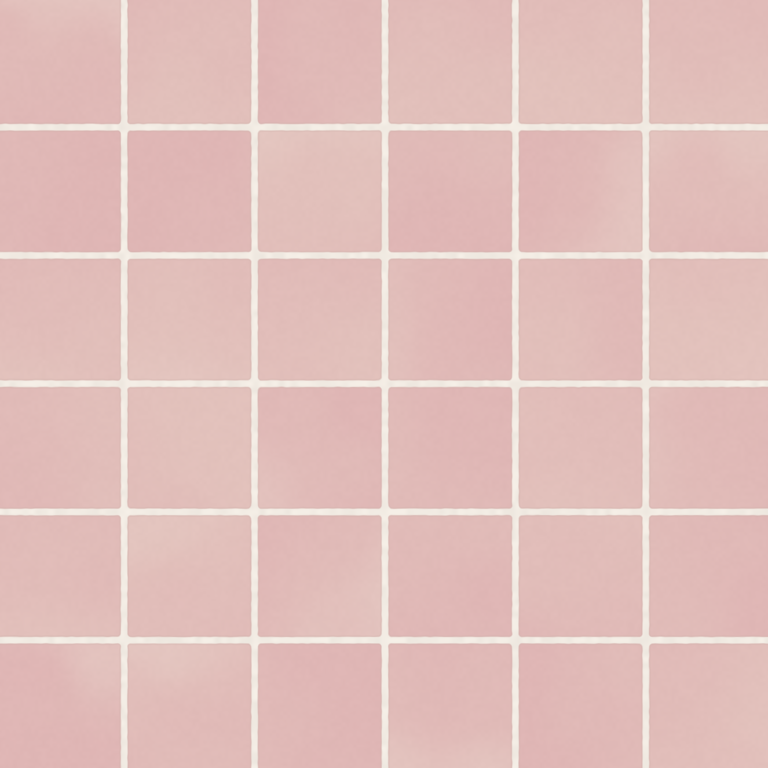
A three.js fragment shader for this pattern:

```glsl
// Square pink glazed tiles, six across and six down, set in thin cream grout.
// Rounded-corner distances draw the joints; hashes and value noise vary
// the tone, the pale glaze patches and the fine grain of each tile.

varying vec2 vUv;

const vec2 PITCH = vec2(0.1698, 0.1670);
const vec2 FIRST_JOINT = vec2(0.1617, 0.1664);
const float LAST_JOINT = 4.0;
const float HALF_JOINT = 0.0043;
const float CORNER = 0.0045;
const float SOFTNESS = 0.0014;
const float WOBBLE = 0.0008;
const float GRAIN = 0.014;

const vec3 ROSE = vec3(0.875, 0.713, 0.709);
const vec3 BLUSH = vec3(0.886, 0.757, 0.735);
const vec3 PALE = vec3(0.900, 0.795, 0.770);
const vec3 EDGE_SHADE = vec3(0.800, 0.675, 0.650);
const vec3 GROUT = vec3(0.965, 0.940, 0.908);

float hash(vec2 p) {
  vec3 q = fract(p.xyx * vec3(0.1031, 0.1030, 0.0973));
  q += dot(q, q.yzx + 33.33);
  return fract((q.x + q.y) * q.z);
}

float noise(vec2 p) {
  vec2 i = floor(p);
  vec2 f = fract(p);
  f = f * f * (3.0 - 2.0 * f);
  float low = mix(hash(i), hash(i + vec2(1.0, 0.0)), f.x);
  float high = mix(hash(i + vec2(0.0, 1.0)), hash(i + 1.0), f.x);
  return mix(low, high, f.y);
}

// Distance inward from the rounded tile edge, negative in the grout.
float tileInset(vec2 grid, vec2 uv) {
  vec2 joint = clamp(floor(grid + 0.5), 0.0, LAST_JOINT);
  vec2 gap = abs(grid - joint) * PITCH - HALF_JOINT;
  gap += WOBBLE * (noise(uv * 150.0) - 0.5);
  return CORNER - length(max(CORNER - gap, 0.0));
}

// Glaze tone: one base per tile, drifting and paling toward one side.
vec3 glaze(vec2 tile, vec2 local, vec2 uv) {
  vec2 seed = tile + 17.0;
  float tone = hash(seed);
  float angle = 6.2832 * hash(seed + 41.0);
  float drift = dot(local - 0.5, vec2(cos(angle), sin(angle)));
  float cloud = noise(local * 2.5 + seed * 9.0) - 0.5;
  vec3 color = mix(ROSE, BLUSH, clamp(tone + 0.45 * drift + 0.35 * cloud, 0.0, 1.0));

  float patchAmount = 0.55 * smoothstep(0.4, 1.0, hash(seed + 73.0));
  float paling = smoothstep(0.05, 0.6, drift + 0.3 * cloud);
  color = mix(color, PALE, patchAmount * paling);

  float grain = 0.6 * noise(uv * 210.0) + 0.4 * noise(uv * 90.0) - 0.5;
  return color + GRAIN * grain;
}

void main() {
  vec2 grid = (vUv - FIRST_JOINT) / PITCH;
  vec2 tile = clamp(floor(grid), -1.0, LAST_JOINT);
  float inset = tileInset(grid, vUv);

  // Tile face with a faint dark rim
  vec3 face = glaze(tile, grid - tile, vUv);
  float rim = 1.0 - smoothstep(0.0, 0.0032, inset);
  face = mix(face, EDGE_SHADE, 0.4 * rim);

  // Slightly mottled grout
  vec3 grout = GROUT - 0.035 * noise(vUv * 120.0 + 7.0);

  float cover = smoothstep(-SOFTNESS, SOFTNESS, inset);
  gl_FragColor = vec4(mix(grout, face, cover), 1.0);
}
```
